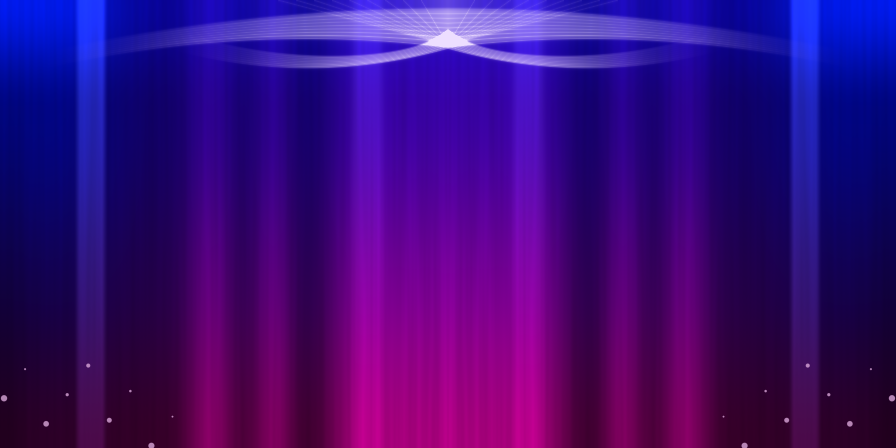
Give the GLSL for this background, as a WebGL 2 fragment shader.

```glsl
#version 300 es
precision highp float;
// Mirrored violet stage curtain with a crossing veil of light and a few sparks.
uniform vec2 u_resolution;
out vec4 fragColor;

#define STRANDS 9
#define SPARKS 9
#define STRAND_WIDTH 0.0022
#define VEIL_STRENGTH 0.85
#define STREAK_AMOUNT 0.10
#define STRIP_GLOW 0.75
#define VEIL_COLOR vec3(0.62, 0.50, 0.95)
#define VEIL_CORE vec3(0.93, 0.87, 1.0)

vec2 hashGradient(vec2 cell) {
    float h = fract(sin(dot(cell, vec2(127.1, 311.7))) * 4375.85);
    return vec2(cos(6.2832 * h), sin(6.2832 * h));
}

float gradientNoise(vec2 p) {
    vec2 i = floor(p), f = p - i;
    vec2 w = f * f * f * (f * (f * 6.0 - 15.0) + 10.0);
    float a = dot(hashGradient(i), f);
    float b = dot(hashGradient(i + vec2(1, 0)), f - vec2(1, 0));
    float c = dot(hashGradient(i + vec2(0, 1)), f - vec2(0, 1));
    float d = dot(hashGradient(i + vec2(1, 1)), f - vec2(1, 1));
    return mix(mix(a, b, w.x), mix(c, d, w.x), w.y);
}

float bump(float x, float center, float width) {
    float d = (x - center) / width;
    return exp(-d * d);
}

float band(float x, float lo, float hi, float soft) {
    return smoothstep(lo - soft, lo + soft, x) * (1.0 - smoothstep(hi - soft, hi + soft, x));
}

// Vertical ramp through four colours, from floor to ceiling.
vec3 ramp(float y, vec3 floorCol, vec3 lowCol, vec3 highCol, vec3 topCol) {
    vec3 c = mix(floorCol, lowCol, smoothstep(0.0, 0.35, y));
    c = mix(c, highCol, smoothstep(0.2, 0.82, y));
    return mix(c, topCol, smoothstep(0.75, 1.0, y));
}

// Curtain folds; m is the distance from the mirror axis.
vec3 curtain(float m, float y) {
    vec3 lit = ramp(y, vec3(0.76, 0.0, 0.56), vec3(0.62, 0.0, 0.64),
                    vec3(0.24, 0.01, 0.70), vec3(0.16, 0.04, 0.86));
    vec3 shade = ramp(y, vec3(0.20, 0.0, 0.15), vec3(0.15, 0.0, 0.25),
                      vec3(0.06, 0.0, 0.40), vec3(0.03, 0.01, 0.58));
    vec3 side = ramp(y, vec3(0.17, 0.0, 0.15), vec3(0.09, 0.0, 0.25),
                     vec3(0.0, 0.02, 0.52), vec3(0.0, 0.10, 0.92));
    float middle = (0.80 + 0.08 * bump(m, 0.0, 0.02)) * (1.0 - smoothstep(0.18, 0.33, m));
    float wings = 0.52 * bump(m, 0.39, 0.05) + 0.58 * bump(m, 0.53, 0.055);
    float strip = band(m, 0.146, 0.213, 0.012);
    vec3 c = mix(shade, lit, clamp(middle + wings + 0.16 * strip, 0.0, 1.0));
    c = mix(c, side, smoothstep(0.62, 0.9, m));
    c *= 1.0 - 0.25 * smoothstep(0.9, 1.0, m) * (1.0 - y);
    c += strip * vec3(0.05, 0.06, 0.09) * smoothstep(0.1, 0.9, y);
    // Pale shaft of light near each side
    float shaft = band(m, 0.766, 0.828, 0.008);
    c += STRIP_GLOW * shaft * mix(vec3(0.15, 0.05, 0.18), vec3(0.14, 0.20, 0.36), y);
    float streaks = gradientNoise(vec2(m * 55.0, y * 1.2)) + 0.5 * gradientNoise(vec2(m * 130.0, y * 3.0));
    return c * (1.0 + STREAK_AMOUNT * streaks);
}

float strand(float d) {
    return exp(-abs(d) / STRAND_WIDTH);
}

// Veil density; depth is measured down from the top edge.
float veil(float m, float depth) {
    float upperTop = 0.02 + 0.12 * m * m;
    float upperLow = 0.105 - 0.12 * m + 0.19 * m * m;
    float lowerLow = 0.108 + 0.28 * m - 0.45 * m * m;
    float lowerTop = lowerLow - 0.012 - 0.05 * m - 0.03 * exp(-m * 20.0);
    float upperFade = 1.0 - smoothstep(0.25, 0.92, m);
    float lowerFade = 1.0 - smoothstep(0.15, 0.62, m);
    float v = 0.42 * upperFade * band(depth, upperTop, upperLow, 0.006);
    v += 0.42 * lowerFade * band(depth, lowerTop, lowerLow, 0.003);
    for (int i = 0; i < STRANDS; i++) {
        float t = float(i) / float(STRANDS - 1);
        float weight = 0.14 + 0.20 * t * t;
        v += weight * upperFade * strand(depth - mix(upperTop, upperLow, t));
        v += weight * lowerFade * strand(depth - mix(lowerTop, lowerLow, t));
        float fan = 0.1 * (1.0 - m / (0.06 + 0.32 * t));
        v += 0.15 * strand(depth - fan) * step(0.0, fan);
    }
    v += 0.35 * exp(-m * 9.0) * (1.0 - smoothstep(0.07, 0.115, depth));
    return v + 0.10 * bump(m, 0.0, 0.35) * (1.0 - smoothstep(0.0, 0.15, depth));
}

// Sparks step outward evenly while their heights wrap within a low belt.
float sparks(vec2 p, float pixel) {
    float s = 0.0;
    for (int i = 0; i < SPARKS; i++) {
        float k = float(i);
        vec2 center = vec2(0.615 + 0.047 * k, mod(0.07 - 0.065 * k, 0.187));
        float radius = 0.0045 - 0.0025 * cos(2.75 * k);
        s += 1.0 - smoothstep(radius - pixel, radius + pixel, length(p - center));
    }
    return min(s, 1.0);
}

void main() {
    vec2 uv = gl_FragCoord.xy / u_resolution;
    vec2 p = vec2(abs(2.0 * uv.x - 1.0), uv.y);
    vec3 color = curtain(p.x, p.y);
    float v = clamp(VEIL_STRENGTH * veil(p.x, 1.0 - p.y), 0.0, 1.0);
    color = mix(color, mix(VEIL_COLOR, VEIL_CORE, v), v);
    color = mix(color, vec3(0.85, 0.65, 0.85), 0.8 * sparks(p, 0.7 / u_resolution.y));
    fragColor = vec4(clamp(color, 0.0, 1.0), 1.0);
}
```
